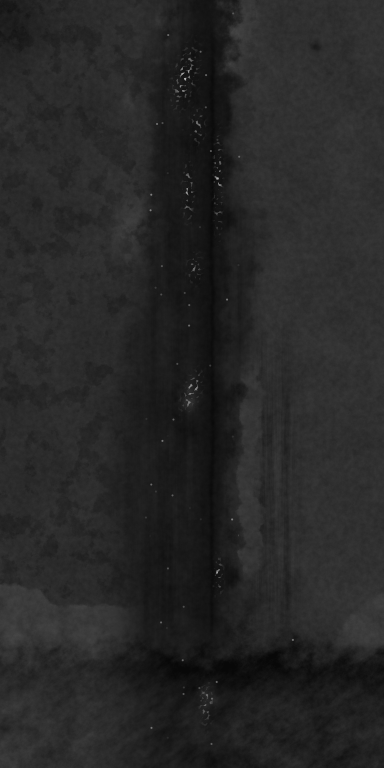
Reproduce this texture procedurally as a WebGL 1 fragment shader.

```glsl
precision highp float;
// Dark damp concrete wall with a wet black seam, water glints and a silted foot.

uniform vec2 u_resolution;

const float WALL_LEFT = 0.176;
const float WALL_RIGHT = 0.192;
const float WET = 0.098;
const float SEAM = 0.066;
const float SILT = 0.232;
const float FOOT_LEFT = 0.185;
const float FOOT_RIGHT = 0.128;
const float STAIN_DEPTH = 0.05;
const float GRAIN = 0.035;
const float STRAY_CELLS = 70.0;
const float GLINT_GAIN = 0.65;

float hash(vec2 p) {
  vec3 q = fract(vec3(p.xyx) * 0.1031);
  q += dot(q, q.yzx + 33.33);
  return fract((q.x + q.y) * q.z);
}

float gradDot(vec2 cell, vec2 offset) {
  float a = 6.2832 * hash(cell);
  return dot(vec2(cos(a), sin(a)), offset);
}

float gradientNoise(vec2 p) {
  vec2 i = floor(p);
  vec2 f = fract(p);
  vec2 s = f * f * f * (f * (f * 6.0 - 15.0) + 10.0);
  vec2 e = vec2(1.0, 0.0);
  float low = mix(gradDot(i, f), gradDot(i + e, f - e), s.x);
  float high = mix(gradDot(i + e.yx, f - e.yx), gradDot(i + 1.0, f - 1.0), s.x);
  return 1.4 * mix(low, high, s.y);
}

float fbm(vec2 p) {
  float sum = 0.0;
  float amp = 0.5;
  for (int i = 0; i < 5; i++) {
    sum += amp * gradientNoise(p);
    p = mat2(1.6, 1.2, -1.2, 1.6) * p + 17.3;
    amp *= 0.58;
  }
  return sum;
}

float blob(vec2 p, vec2 center, vec2 size) {
  vec2 d = (p - center) / size;
  return exp(-dot(d, d));
}

float band(float v, float lo, float hi, float soft) {
  return smoothstep(lo - soft, lo + soft, v) * (1.0 - smoothstep(hi - soft, hi + soft, v));
}

// Clusters of wet sparkle along the seam.
float glintDensity(vec2 p) {
  float d = blob(p, vec2(0.482 + 0.2 * (p.y - 1.8), 1.80), vec2(0.022, 0.055));
  d += 0.6 * blob(p, vec2(0.515, 1.67), vec2(0.014, 0.035));
  d += blob(p, vec2(0.490, 1.50), vec2(0.011, 0.050));
  d += blob(p, vec2(0.568, 1.52), vec2(0.009, 0.090));
  d += 0.5 * blob(p, vec2(0.507, 1.30), vec2(0.015, 0.030));
  d += 0.9 * blob(p, vec2(0.500 + 0.3 * (p.y - 0.98), 0.98), vec2(0.016, 0.036));
  d += 0.8 * blob(p, vec2(0.568, 0.50), vec2(0.010, 0.035));
  return d + 0.5 * blob(p, vec2(0.537, 0.17), vec2(0.014, 0.045));
}

float glints(vec2 p) {
  float ripple = gradientNoise(mat2(95.0, 60.0, -75.0, 85.0) * p);
  float sparkle = smoothstep(0.12, 0.65, ripple) * glintDensity(p);
  vec2 cell = floor(p * STRAY_CELLS);
  vec2 spot = 0.3 + 0.4 * vec2(hash(cell + 7.1), hash(cell + 31.7));
  float stray = step(hash(cell + 3.3), 0.018 * band(p.x, 0.38, 0.63, 0.02));
  float dist = length(fract(p * STRAY_CELLS) - spot);
  return sparkle + 0.6 * stray * hash(cell + 53.9) * (1.0 - smoothstep(0.05, 0.3, dist));
}

void main() {
  vec2 p = gl_FragCoord.xy / u_resolution * vec2(1.0, 2.0);
  float broad = fbm(p * 5.0);
  float mottle = fbm(p * 15.0 + 9.0);
  float grain = fbm(p * 65.0 + 4.0);
  float streak = fbm(p * vec2(34.0, 1.6) + 21.0);
  float ragged = 0.05 * broad + 0.06 * mottle;

  // Dry wall with patchy stains, densest on the left.
  float shade = mix(WALL_LEFT, WALL_RIGHT, smoothstep(0.3, 0.75, p.x)) + 0.035 * broad;
  float patches = smoothstep(0.0, 0.22, mottle + 0.3 * broad);
  shade -= STAIN_DEPTH * patches * mix(0.6, 0.22, smoothstep(0.6, 0.72, p.x));
  shade -= 0.055 * blob(p, vec2(0.03, 1.96), vec2(0.10, 0.12));
  shade += 0.1 * (streak - 0.25) * band(p.x, 0.65, 0.77, 0.04) * band(p.y, 0.35, 1.1, 0.15);
  shade += 0.05 * blob(p + ragged, vec2(0.345, 1.41), vec2(0.035, 0.09));
  shade += 0.05 * blob(p, vec2(0.334, 1.735), vec2(0.012, 0.025));
  shade -= 0.1 * blob(p, vec2(0.823, 1.878), vec2(0.013, 0.012));

  // Wet stain, soft on the left, with black trickles inside it.
  float leftEdge = mix(0.315, 0.395, smoothstep(0.85, 1.5, p.y));
  float leftSoft = mix(0.10, 0.045, smoothstep(0.8, 1.6, p.y));
  float rightEdge = 0.625 + 0.045 * band(p.y, 1.05, 1.45, 0.08);
  float x = p.x + ragged;
  float wet = smoothstep(leftEdge - leftSoft, leftEdge + leftSoft, x)
            * (1.0 - smoothstep(rightEdge - 0.04, rightEdge + 0.04, x));
  float damp = WET + 0.035 * streak + 0.03 * broad + 0.03 * mottle;
  damp += 0.025 * smoothstep(0.57, 0.61, x);
  shade = mix(shade, damp, wet);
  float seam = exp(-pow((p.x - 0.545 + 0.012 * broad) / 0.03, 2.0));
  seam *= 0.75 + 0.7 * streak;
  shade = mix(shade, SEAM, clamp(seam, 0.0, 1.0) * smoothstep(0.28, 0.4, p.y));
  float crack = exp(-pow((p.x - 0.552 + 0.008 * broad) / 0.006, 2.0));
  shade -= 0.025 * crack * band(p.y, 0.32, 1.9, 0.08);

  // Pale crusts beside the stain.
  float crust = band(p.x + 0.6 * ragged, 0.632, 0.678, 0.007)
              * band(p.y + 2.0 * ragged, 0.50, 1.05, 0.04);
  shade = mix(shade, 0.213 + 0.06 * mottle, 0.8 * crust);
  shade += 0.075 * blob(p + ragged, vec2(0.63, 1.93), vec2(0.035, 0.13)) * (0.8 + 2.0 * mottle);
  shade += 0.07 * blob(p + ragged, vec2(0.43, 1.95), vec2(0.045, 0.09)) * (0.8 + 2.0 * mottle);
  shade += 0.045 * blob(p, vec2(0.49, 0.965), vec2(0.03, 0.032)) * (0.8 + 3.0 * mottle);

  // Foot of the wall: scuffed floor, dark gap and silt banks.
  float scratch = fbm(mat2(0.8, -0.6, 0.6, 0.8) * p * vec2(14.0, 32.0));
  float foot = mix(FOOT_LEFT, WET, smoothstep(0.2, 0.5, x));
  foot = mix(foot, FOOT_RIGHT, smoothstep(0.58, 0.72, x));
  foot += 0.05 * scratch + 0.05 * broad + 0.05 * mottle;
  float gap = exp(-pow((p.y - 0.265 + 0.02 * p.x + 1.3 * ragged) / 0.05, 2.0));
  foot -= mix(0.045, 0.055, smoothstep(0.2, 0.5, p.x)) * gap;
  shade = mix(shade, foot, 1.0 - smoothstep(0.29, 0.40, p.y + ragged));
  float bankTop = 0.470 - 0.045 * smoothstep(0.09, 0.14, p.x) + 0.35 * ragged;
  float bank = (1.0 - smoothstep(bankTop - 0.006, bankTop + 0.006, p.y))
             * smoothstep(0.29, 0.37, p.y + ragged) * (1.0 - smoothstep(0.25, 0.40, p.x));
  float rightTop = mix(0.33, 0.45, smoothstep(0.86, 0.98, p.x)) + 0.6 * ragged;
  bank += 0.85 * band(p.y, 0.315, rightTop, 0.012) * smoothstep(0.85, 0.91, p.x);
  shade = mix(shade, SILT + 0.07 * mottle, 0.9 * bank);
  shade += 0.09 * blob(p, vec2(0.54, 0.19), vec2(0.02, 0.035)) * (0.8 + 2.0 * mottle);

  shade += GRAIN * grain * mix(1.0, 0.6, wet) + GLINT_GAIN * glints(p);
  gl_FragColor = vec4(vec3(clamp(shade, 0.03, 1.0)), 1.0);
}
```
